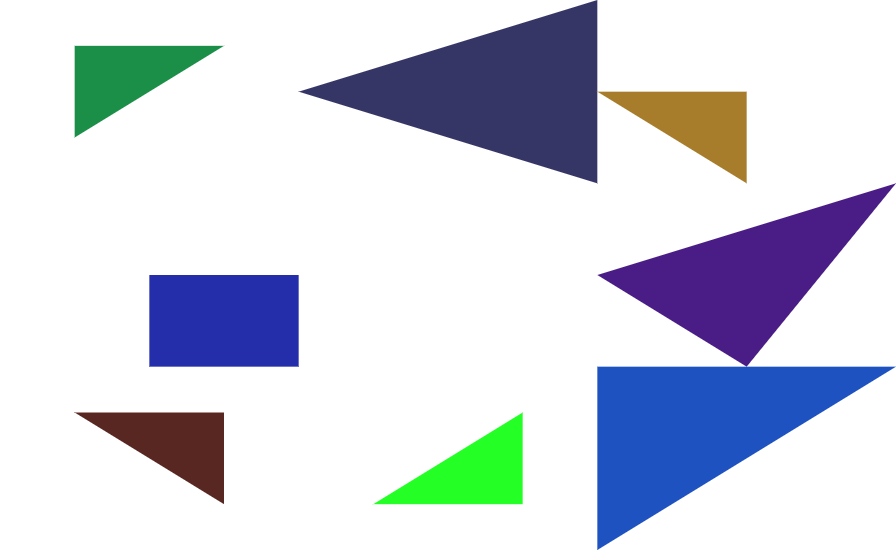
This background is drawn by a WebGL 2 fragment shader. Its source:

```glsl
#version 300 es
precision highp float;
// Flat coloured triangles and one rectangle on a white ground.
// Corners lie on a 12 by 12 grid stretched over the canvas; each shape is
// filled by the signed distance to its edges, smoothed over one pixel.
uniform vec2 u_resolution;
out vec4 fragColor;

float cross2(vec2 a, vec2 b) {
  return a.x * b.y - a.y * b.x;
}

// Signed distance to the line a-b, positive on its right side
float edge(vec2 p, vec2 a, vec2 b) {
  return cross2(p - a, normalize(b - a));
}

// Soft fill from a distance in canvas heights
float fill(float dist) {
  return clamp(0.5 - dist * u_resolution.y, 0.0, 1.0);
}

// Triangle with grid corners in either winding order
float triangle(vec2 p, vec2 a, vec2 b, vec2 c) {
  vec2 cell = vec2(u_resolution.x / u_resolution.y, 1.0) / 12.0;
  a *= cell;
  b *= cell;
  c *= cell;
  float winding = sign(cross2(b - a, c - a));
  vec3 d = winding * vec3(edge(p, a, b), edge(p, b, c), edge(p, c, a));
  return fill(max(d.x, max(d.y, d.z)));
}

// Rectangle between two opposite grid corners
float rectangle(vec2 p, vec2 low, vec2 high) {
  vec2 cell = vec2(u_resolution.x / u_resolution.y, 1.0) / 12.0;
  vec2 d = max(low * cell - p, p - high * cell);
  return fill(max(d.x, d.y));
}

void main() {
  vec2 p = gl_FragCoord.xy / u_resolution.y;
  vec3 color = vec3(1.0);

  // Upper row
  color = mix(color, vec3(0.106, 0.557, 0.282), triangle(p, vec2(1, 11), vec2(3, 11), vec2(1, 9)));
  color = mix(color, vec3(0.208, 0.212, 0.400), triangle(p, vec2(4, 10), vec2(8, 12), vec2(8, 8)));
  color = mix(color, vec3(0.655, 0.490, 0.169), triangle(p, vec2(8, 10), vec2(10, 10), vec2(10, 8)));

  // Middle row
  color = mix(color, vec3(0.141, 0.180, 0.667), rectangle(p, vec2(2, 4), vec2(4, 6)));
  color = mix(color, vec3(0.290, 0.110, 0.525), triangle(p, vec2(8, 6), vec2(12, 8), vec2(10, 4)));

  // Lower row
  color = mix(color, vec3(0.345, 0.153, 0.133), triangle(p, vec2(1, 3), vec2(3, 3), vec2(3, 1)));
  color = mix(color, vec3(0.141, 1.000, 0.149), triangle(p, vec2(5, 1), vec2(7, 1), vec2(7, 3)));
  color = mix(color, vec3(0.114, 0.322, 0.753), triangle(p, vec2(8, 4), vec2(12, 4), vec2(8, 0)));

  fragColor = vec4(color, 1.0);
}
```
